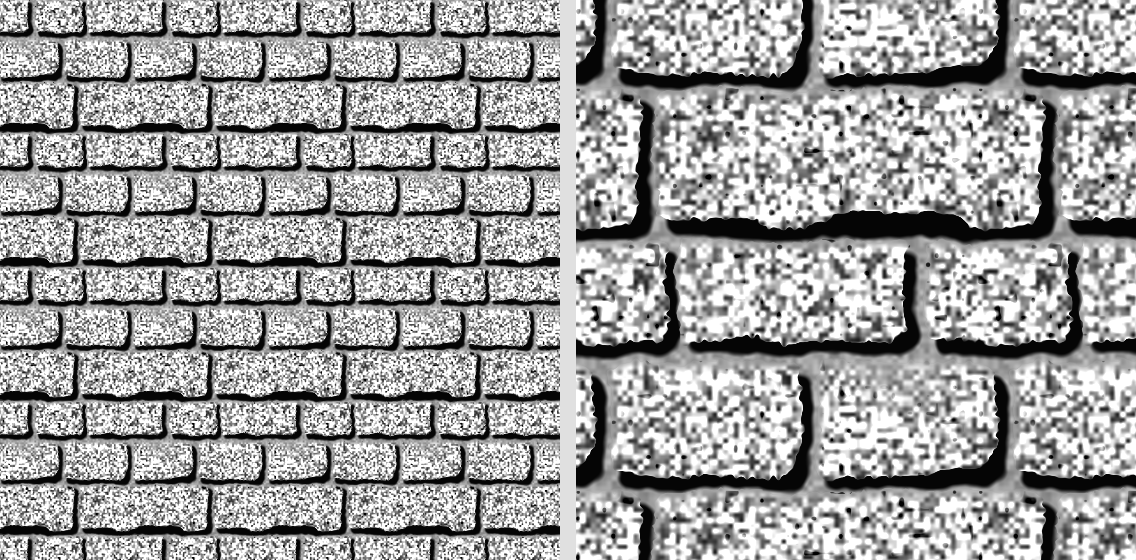
Left, the full canvas; right, a detail of the centre.
Write a WebGL 2 fragment shader that draws this texture.

```glsl
#version 300 es
precision highp float;

uniform vec2 u_resolution;
out vec4 fragColor;

// One tile is 184 units wide and high; the canvas spans 768 units.
const float TILE = 184.0;

float hash(vec2 cell) {
  uvec2 q = uvec2(cell) * uvec2(1597u, 3571u);
  uint h = (q.x ^ (q.y + 7919u)) * 74773u;
  h = (h ^ (h >> 15)) * 48271u;
  h = (h ^ (h >> 13)) * 69621u;
  return float((h ^ (h >> 16)) & 65535u) / 65535.0;
}

// Value noise that repeats with the tile
float noise(vec2 p, float cells) {
  vec2 g = p / TILE * cells;
  vec2 i = floor(g), f = fract(g);
  f = f * f * (3.0 - 2.0 * f);
  vec2 a = mod(i, cells), b = mod(i + 1.0, cells);
  return mix(mix(hash(a), hash(vec2(b.x, a.y)), f.x),
             mix(hash(vec2(a.x, b.y)), hash(b), f.x), f.y);
}

float roundBox(vec2 p, vec2 halfSize) {
  float radius = p.x > 0.0 && p.y > 0.0 ? 10.0 : 5.0;
  vec2 d = abs(p) - halfSize + radius;
  return length(max(d, 0.0)) + min(max(d.x, d.y), 0.0) - radius;
}

vec2 wrap(vec2 p) {
  return mod(p + 0.5 * TILE, TILE) - 0.5 * TILE;
}

void main() {
  vec2 uv = gl_FragCoord.xy / u_resolution;
  vec2 p = vec2(uv.x, 1.0 - uv.y) * 768.0;
  float pixel = 768.0 / min(u_resolution.x, u_resolution.y);

  float grain = noise(p, 76.0);
  float patches = noise(p + 31.0, 9.0);
  float lump = smoothstep(0.55, 0.95, noise(p + 57.0, 8.0));

  // Uneven outlines
  vec2 warp = vec2(noise(p, 13.0), noise(p + 83.0, 11.0)) - 0.5;
  warp = warp * 4.0 + 1.5 * (vec2(noise(p, 37.0), noise(p + 19.0, 37.0)) - 0.5);

  // Left, top, right and bottom of each brick, three courses
  vec4 bricks[5] = vec4[5](
    vec4(48, -2, 113, 45), vec4(118, -2, 223, 45),
    vec4(88, 54, 174, 106), vec4(182, 54, 264, 106),
    vec4(108, 113, 286, 175));

  float face = 1e3, shadow = 1e3, topDepth = 0.0, leftDepth = 0.0;
  for (int i = 0; i < 5; i++) {
    vec2 halfSize = 0.5 * (bricks[i].zw - bricks[i].xy);
    vec2 local = wrap(p - 0.5 * (bricks[i].xy + bricks[i].zw)) + warp;
    float d = roundBox(local, halfSize);
    d += 5.0 * lump * smoothstep(5.0, 25.0, local.y);
    if (d < face) {
      face = d;
      topDepth = local.y + halfSize.y;
      leftDepth = local.x + halfSize.x;
    }
    shadow = min(shadow, roundBox(wrap(local - vec2(5.0, 5.5)), halfSize));
  }

  // Mortar under a hard shadow falling right and down
  float mortar = 0.5 + 0.25 * grain;
  float tone = mix(0.02, mortar, smoothstep(-1.2, 1.2 + pixel, shadow));

  // Speckled stone, smoother and greyer towards the top left
  float rough = smoothstep(-0.1, 0.65, patches + 0.012 * topDepth + 0.004 * leftDepth - 0.25);
  float stone = mix(0.71 + 0.5 * (grain - 0.5), 0.8 + 1.4 * (grain - 0.5), rough);
  float rim = smoothstep(0.0, 6.0, min(topDepth, leftDepth * 1.6));
  stone = mix(0.56 + 0.2 * grain, stone, rim);

  // Sparse dark pits
  stone -= 0.5 * smoothstep(0.84, 0.95, noise(p + 11.0, 46.0)) * rough;

  float edge = face + 2.5 * (grain - 0.5);
  tone = mix(clamp(stone, 0.0, 1.0), tone, smoothstep(-0.7 * pixel, 0.7 * pixel, edge));
  fragColor = vec4(vec3(tone), 1.0);
}
```
